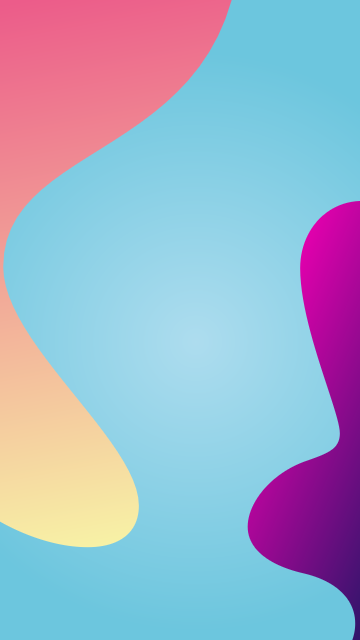
A WebGL 1 fragment shader for this background:

```glsl
precision highp float;

uniform vec2 u_resolution;

// Layout space: height 1, width ASPECT
const float ASPECT = 0.5625;
const int CURVE_STEPS = 24;

const vec2 GLOW_CENTER = vec2(0.306, 0.466);
const float GLOW_RADIUS = 0.45;
const vec3 SKY_LIGHT = vec3(0.68, 0.865, 0.935);
const vec3 SKY_DEEP = vec3(0.425, 0.776, 0.87);

const vec2 WARM_START = vec2(0.04, 1.0);
const vec2 WARM_END = vec2(0.2, 0.15);
const vec3 PINK = vec3(0.925, 0.36, 0.54);
const vec3 YELLOW = vec3(0.97, 0.95, 0.65);

const vec2 COOL_START = vec2(0.475, 0.629);
const vec2 COOL_END = vec2(0.772, 0.501);
const vec3 MAGENTA = vec3(0.89, 0.0, 0.68);
const vec3 INDIGO = vec3(0.2, 0.08, 0.42);

// Outline being traced: sample point, pen position, nearest distance, side sign
struct Path {
  vec2 point;
  vec2 pen;
  float dist;
  float side;
};

Path beginPath(vec2 point, vec2 start) {
  return Path(point, start, 10.0, 1.0);
}

vec2 cubic(vec2 a, vec2 b, vec2 c, vec2 d, float t) {
  float s = 1.0 - t;
  return s * s * s * a + 3.0 * s * t * (s * b + t * c) + t * t * t * d;
}

// Extends the path by a line, tracking distance and even-odd crossings
void lineTo(inout Path path, vec2 end) {
  vec2 edge = end - path.pen;
  vec2 rel = path.point - path.pen;
  float along = clamp(dot(rel, edge) / max(dot(edge, edge), 1e-9), 0.0, 1.0);
  path.dist = min(path.dist, length(rel - edge * along));
  bool spans = (path.pen.y > path.point.y) != (end.y > path.point.y);
  if (spans && rel.x < edge.x * rel.y / edge.y) path.side = -path.side;
  path.pen = end;
}

void curveTo(inout Path path, vec2 b, vec2 c, vec2 end) {
  vec2 start = path.pen;
  for (int i = 1; i <= CURVE_STEPS; i++) {
    lineTo(path, cubic(start, b, c, end, float(i) / float(CURVE_STEPS)));
  }
}

float coverage(Path path, float pixel) {
  return clamp(0.5 - path.side * path.dist / pixel, 0.0, 1.0);
}

// Left wave, closed beyond the left border
Path warmBlob(vec2 p) {
  vec2 start = vec2(0.362, 1.0);
  Path path = beginPath(p, start);
  curveTo(path, vec2(0.293, 0.753), vec2(0.005, 0.766), vec2(0.005, 0.583));
  curveTo(path, vec2(0.005, 0.464), vec2(0.217, 0.31), vec2(0.217, 0.21));
  curveTo(path, vec2(0.217, 0.169), vec2(0.188, 0.145), vec2(0.137, 0.145));
  curveTo(path, vec2(0.089, 0.145), vec2(0.039, 0.163), vec2(0.0, 0.185));
  curveTo(path, vec2(-0.52, 0.22), vec2(-0.52, 1.39), start);
  return path;
}

// Right wave, closed beyond the right border
Path coolBlob(vec2 p) {
  vec2 start = vec2(ASPECT, 0.686);
  Path path = beginPath(p, start);
  curveTo(path, vec2(0.508, 0.684), vec2(0.469, 0.638), vec2(0.469, 0.581));
  curveTo(path, vec2(0.469, 0.49), vec2(0.531, 0.357), vec2(0.531, 0.323));
  curveTo(path, vec2(0.531, 0.299), vec2(0.513, 0.292), vec2(0.482, 0.281));
  curveTo(path, vec2(0.426, 0.263), vec2(0.387, 0.216), vec2(0.387, 0.177));
  curveTo(path, vec2(0.387, 0.139), vec2(0.426, 0.115), vec2(0.475, 0.104));
  curveTo(path, vec2(0.526, 0.092), vec2(0.555, 0.063), vec2(0.555, 0.026));
  curveTo(path, vec2(0.555, 0.013), vec2(0.552, 0.003), vec2(0.547, -0.009));
  curveTo(path, vec2(0.91, -0.3), vec2(0.91, 0.7), start);
  return path;
}

vec3 linearGradient(vec2 p, vec2 start, vec2 end, vec3 first, vec3 last) {
  vec2 axis = end - start;
  return mix(first, last, clamp(dot(p - start, axis) / dot(axis, axis), 0.0, 1.0));
}

void main() {
  vec2 p = gl_FragCoord.xy / u_resolution * vec2(ASPECT, 1.0);
  float pixel = 1.0 / u_resolution.y;

  // Radial sky glow
  float glow = min(distance(p, GLOW_CENTER) / GLOW_RADIUS, 1.0);
  vec3 color = mix(SKY_LIGHT, SKY_DEEP, glow);

  // Gradient blobs
  vec3 warm = linearGradient(p, WARM_START, WARM_END, PINK, YELLOW);
  vec3 cool = linearGradient(p, COOL_START, COOL_END, MAGENTA, INDIGO);
  color = mix(color, warm, coverage(warmBlob(p), pixel));
  color = mix(color, cool, coverage(coolBlob(p), pixel));

  gl_FragColor = vec4(color, 1.0);
}
```
